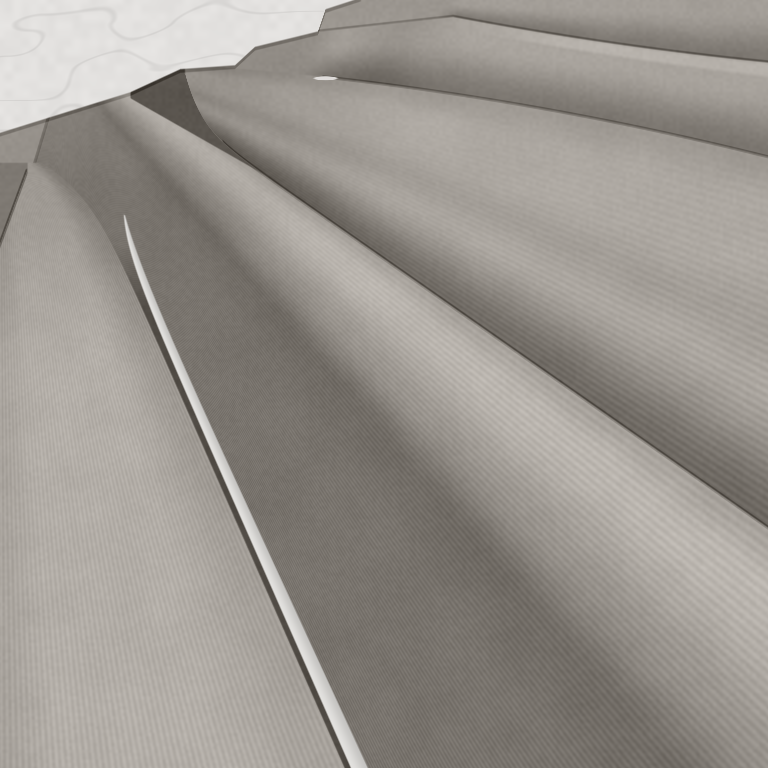
Give the GLSL for this texture, as a three.js fragment shader.

```glsl
varying vec2 vUv;

float hash(vec2 p) {
  return fract(sin(dot(p, vec2(127.1, 311.7))) * 43758.5453);
}

float noise(vec2 p) {
  vec2 i = floor(p), f = fract(p);
  f = f * f * (3.0 - 2.0 * f);
  return mix(mix(hash(i), hash(i + vec2(1.0, 0.0)), f.x),
             mix(hash(i + vec2(0.0, 1.0)), hash(i + 1.0), f.x), f.y);
}

float ramp(float a, float b, float x) {
  return clamp((x - a) / (b - a), 0.0, 1.0);
}

float cover(float s) {
  return smoothstep(-0.0015, 0.0015, s);
}

float line(float s, float width) {
  return 1.0 - smoothstep(width * 0.4, width, abs(s));
}

// Fine woven ribs, fading where the cloth recedes
float ribs(float phase, float depth) {
  return 0.022 * sin(phase) * smoothstep(0.08, 0.55, depth);
}

vec3 cloth(float b) {
  return vec3(b, b - 0.02, b - 0.045);
}

void main() {
  float x = vUv.x, d = 1.0 - vUv.y;

  // Fold boundaries, measured down from the top
  float a = x - 0.59, b = x - 0.42;
  float upperEdge = 0.022 + (a > 0.0 ? 0.19 * a - 0.11 * a * a : -0.11 * a);
  float middleEdge = 0.1 + 0.11 * b + 0.12 * b * b;
  float ridge = 0.26 + 0.7 * (x - 0.39);
  float ridgeEdge = ridge - 0.06 * exp(-max(x - 0.241, 0.0) / 0.02);
  float valley = 0.137 + 1.145 * (x - 0.13);
  float leftEdge = 0.449 - 0.44 * (1.0 - d) - 0.045 * exp(-max(d - 0.215, 0.0) / 0.04);

  // Top fold and its hem
  float shade = mix(0.64, 0.49, smoothstep(0.2, 1.0, d / upperEdge));
  shade = mix(0.61, shade, smoothstep(0.57, 0.61, x + 0.3 * d));
  shade -= 0.14 * line(d - upperEdge, 0.004);

  // Second fold
  float t = (d - upperEdge) / (middleEdge - upperEdge);
  float second = mix(0.66, 0.48, smoothstep(0.25, 1.0, t));
  second += 0.06 * line(t - 0.08, 0.1) * smoothstep(0.6, 0.75, x);
  second -= 0.07 * smoothstep(0.09, 0.0, abs(x + 0.4 * d - 0.53));
  second = mix(0.57, second, smoothstep(0.43, 0.48, x + 0.5 * d));
  shade = mix(shade, second, cover(d - upperEdge));

  // Broad fold with a soft crease through its middle
  t = (d - middleEdge) / max(ridge - middleEdge, 0.02);
  float broad = mix(0.62, 0.68, smoothstep(0.0, 0.16, t));
  broad -= 0.045 * exp(-pow((t - 0.47) / 0.1, 2.0));
  broad -= 0.25 * smoothstep(0.6, 1.0, t);
  broad -= 0.09 * (1.0 - smoothstep(0.24, 0.55, x));
  broad += ribs(t * 270.0, d);
  shade = mix(shade, broad, cover(d - middleEdge));
  shade -= 0.12 * line(d - middleEdge, 0.003) * cover(x - 0.42);

  // Central roll falling into the dark valley
  t = (d - ridge) / max(valley - ridge, 0.03);
  float roll = mix(0.65, 0.73, smoothstep(0.0, 0.18, t));
  roll -= 0.14 * smoothstep(0.22, 0.75, t) + 0.15 * smoothstep(0.65, 1.05, t);
  roll += 0.03 * smoothstep(1.05, 1.6, t);
  roll -= 0.09 * (1.0 - smoothstep(0.12, 0.5, x)) * (1.0 - smoothstep(0.6, 1.2, t));
  roll += 0.05 * (1.0 - smoothstep(0.12, 0.28, d));
  roll += ribs(t * 190.0, d);
  float header = 1.0 - smoothstep(-0.004, 0.004, x - 0.065 + 0.3 * (d - 0.146));
  roll = mix(roll, 0.59, header);
  roll -= 0.1 * line(x - 0.065 + 0.3 * (d - 0.146), 0.003);
  float onRoll = cover(d - ridgeEdge) * cover(0.9 - x + d);
  onRoll = max(onRoll, cover(0.241 - x));
  shade = mix(shade, roll, onRoll);
  shade -= 0.12 * line(d - ridgeEdge, 0.004) * cover(x - 0.29);

  // Shadowed pocket behind the roll
  float pocket = cover(0.128 + 0.57 * (x - 0.17) - d) * cover(x - 0.17);
  pocket *= max(cover(d - ridgeEdge), cover(0.241 - x));
  shade = mix(shade, 0.35 + 0.5 * max(0.115 - d, 0.0), pocket);

  // Left fold
  t = x / max(leftEdge, 0.04);
  float left = 0.70 - 0.13 * smoothstep(0.62, 1.0, t) * (1.0 - 0.65 * d);
  left -= 0.09 * (1.0 - smoothstep(0.2, 0.5, d));
  left -= 0.04 * (1.0 - smoothstep(0.0, 0.2, t));
  left += ribs(t * 350.0, d);
  float onLeft = cover(leftEdge - x) * cover(d - 0.212 - 4.0 * pow(x - 0.05, 2.0));
  shade = mix(shade, left, onLeft);
  float leftRim = d - 0.22 - 2.7 * (0.036 - x);
  float tab = cover(-leftRim) * cover(0.036 - x) * cover(d - 0.212);
  shade = mix(shade, 0.49, tab);
  shade -= 0.18 * line(leftRim, 0.009) * cover(0.036 - x) * cover(d - 0.22);

  // Dark seam beside the bright gap
  float gapLeft = leftEdge + 0.008 + 0.03 * exp(-max(d - 0.28, 0.0) / 0.05);
  float gapRight = 0.479 - 0.46 * (1.0 - d) + 0.015 * exp(-max(d - 0.28, 0.0) / 0.08);
  float seam = cover(x - leftEdge) * cover(gapLeft - x) * smoothstep(0.3, 0.42, d);
  shade = mix(shade, 0.31, seam);

  // Cloth grain
  shade += 0.025 * (noise(vUv * 230.0) - 0.5) + 0.02 * (noise(vUv * 24.0) - 0.5);
  vec3 color = cloth(shade);

  float gap = cover(x - gapLeft) * cover(gapRight - x) * cover(d - 0.28);
  float glint = mix(0.89, 0.77, smoothstep(gapLeft, gapRight + 0.001, x));
  color = mix(color, vec3(glint, glint - 0.005, glint - 0.015), gap);
  float chink = 1.0 - smoothstep(0.7, 1.0, length((vec2(x, d) - vec2(0.424, 0.102)) / vec2(0.018, 0.003)));
  color = mix(color, vec3(0.87, 0.86, 0.85), chink);

  // Plaster wall above the stepped hem
  float hem = 0.173 - 0.053 * ramp(0.0, 0.17, x) - 0.03 * ramp(0.17, 0.235, x)
    - 0.005 * ramp(0.235, 0.306, x) - 0.024 * ramp(0.306, 0.332, x)
    - 0.02 * ramp(0.332, 0.414, x) - 0.029 * ramp(0.414, 0.424, x)
    - 0.015 * ramp(0.424, 0.47, x);
  color -= 0.13 * line(d - hem - 0.002, 0.004) * cover(0.47 - x);
  float vein = abs(noise(vec2(x * 14.0 + d * 12.0, d * 34.0)) - 0.5);
  float plaster = 0.89 - 0.05 * (1.0 - smoothstep(0.0, 0.05, vein)) + 0.03 * (noise(vUv * 90.0) - 0.5);
  color = mix(color, vec3(plaster, plaster - 0.007, plaster - 0.015), cover(hem - d));

  gl_FragColor = vec4(color, 1.0);
}
```
